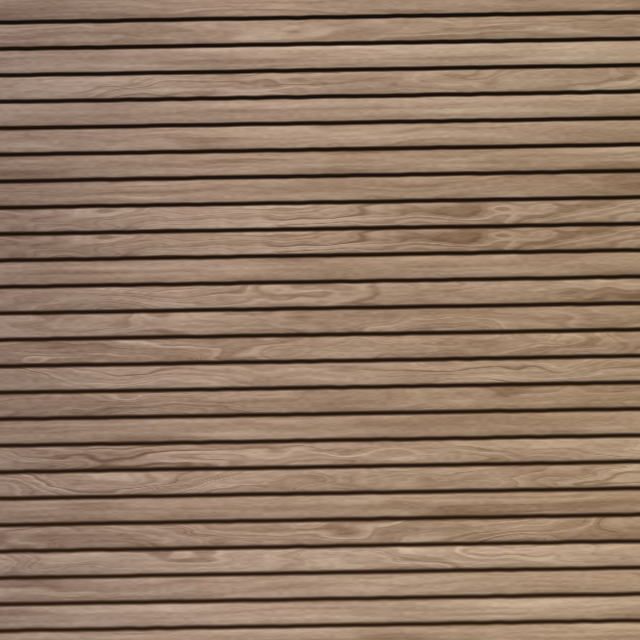
Give the GLSL for this texture, as a Shadertoy shader.

```glsl
// Weathered oak slats, slightly tilted, separated by narrow dark gaps.

float hash(vec2 p) {
    p = fract(p * vec2(0.1031, 0.1137));
    p += dot(p, p.yx + 33.33);
    return fract((p.x + p.y) * p.x * 17.0 + p.y * 31.7);
}

float noise(vec2 p) {
    vec2 i = floor(p), f = fract(p);
    f = f * f * (3.0 - 2.0 * f);
    return mix(mix(hash(i), hash(i + vec2(1, 0)), f.x),
               mix(hash(i + vec2(0, 1)), hash(i + vec2(1, 1)), f.x), f.y);
}

float fbm(vec2 p) {
    float sum = 0.0, amp = 0.5;
    for (int i = 0; i < 4; i++) {
        sum += amp * noise(p);
        p = p * 2.03 + 17.3;
        amp *= 0.5;
    }
    return sum;
}

// Grain brightness, centred on zero; x runs along the slat, y across it.
float woodGrain(vec2 p, float seed, float figure) {
    vec2 shift = vec2(seed * 91.0, seed * 57.0);

    // Slowly bending growth rings: straight on some slats, arched on others
    float bend = fbm(vec2(p.x * 3.5, p.y * 0.7) + shift) - 0.47;
    float slant = (hash(vec2(seed * 71.0, 4.0)) - 0.5) * 5.0;
    float ring = p.y * 1.3 + figure * (bend * 10.0 + p.x * slant);
    float rings = noise(vec2(ring * 3.2, p.x * 2.0) + shift) - 0.5;
    float veins = noise(vec2(ring * 7.0, p.x * 4.0) + shift + 40.0) - 0.5;

    // Long fibres, short pores and broad stains
    float fibres = noise(vec2(p.x * 14.0, p.y * 11.0 + bend * 9.0) + shift) - 0.5;
    float pores = noise(vec2(p.x * 110.0, p.y * 16.0) + shift) - 0.5;
    float stain = fbm(vec2(p.x * 5.0, p.y * 1.2) + shift + 80.0) - 0.47;
    float streak = smoothstep(0.68, 0.9, noise(vec2(p.x * 5.0, ring * 2.4) + shift + 23.0));

    return rings * (0.05 + 0.07 * figure) + veins * 0.07 + fibres * 0.055
         + pores * 0.05 + stain * 0.13 - streak * 0.07;
}

void mainImage(out vec4 fragColor, in vec2 fragCoord) {
    vec2 uv = fragCoord / iResolution.xy;

    // Slat coordinates: whole numbers lie on the gap centres
    const float slatCount = 24.2;
    float across = (uv.y - 0.0143 - 0.0163 * uv.x) * slatCount;
    float id = floor(across);
    float t = across - id;
    float pixel = slatCount / iResolution.y;

    // Each slat has its own tone and amount of figure
    float seed = hash(vec2(id + 31.0, 7.0));
    float tone = hash(vec2(id + 53.0, 19.0)) - 0.5;
    float figure = smoothstep(0.15, 0.85, hash(vec2(id + 11.0, 43.0)));

    // Pinkish wood at the left turns golden at the right
    vec3 wood = mix(vec3(0.625, 0.525, 0.465), vec3(0.665, 0.560, 0.455), uv.x);
    wood += tone * vec3(0.050, 0.055, 0.060);
    wood += woodGrain(vec2(uv.x, t), seed, figure) * vec3(1.0, 1.04, 1.02);

    // Uneven light: dimmer at the left edge and the upper corners
    wood *= 0.94 + 0.07 * smoothstep(0.0, 0.4, uv.x);
    wood *= 1.0 - 0.06 * smoothstep(0.3, 0.9, abs(uv.x - 0.45) + 0.5 * uv.y - 0.1);

    // Rounded edges: lit upper shoulder, shaded lower side
    wood *= 1.0 + 0.05 * smoothstep(0.55, 0.85, t) - 0.10 * smoothstep(0.32, 0.06, t);

    // Gaps, crisp and black above, softer and browner below
    float wobble = 0.022 * (noise(vec2(uv.x * 45.0, floor(across + 0.5) * 3.7 + 90.0)) - 0.5);
    float gapDist = abs(fract(across + 0.5) - 0.5 + wobble);
    float soft = mix(0.055, 0.030, uv.y) + 0.5 * pixel;
    float gap = 1.0 - smoothstep(0.078 - soft, 0.078 + soft, gapDist);
    vec3 gapColor = mix(vec3(0.170, 0.105, 0.060), vec3(0.085, 0.055, 0.035), uv.y);

    fragColor = vec4(clamp(mix(wood, gapColor, gap), 0.0, 1.0), 1.0);
}
```
